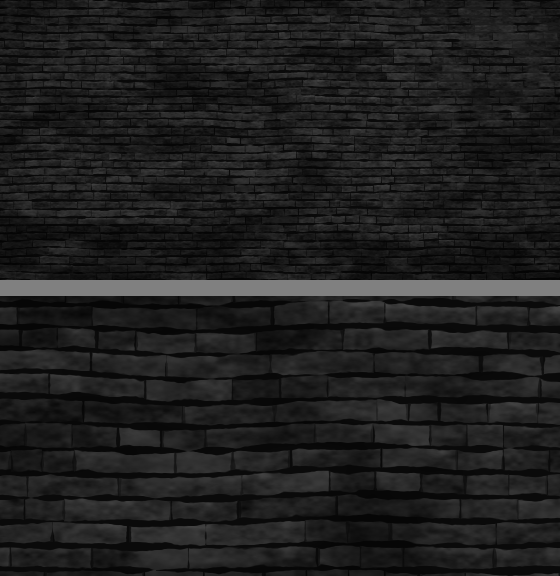
Top, the full canvas; bottom, a detail of the centre.
Give the GLSL for this texture, as a Shadertoy shader.

```glsl
// A worn, near-black brick wall: 35 courses of about 18 uneven bricks.
// Each course gets jittered joints, some bricks are split into short headers,
// and layered value noise adds rough edges, grain, soot and pale scuffs.

const float COURSES = 35.0;         // brick rows over the canvas height
const float BRICKS = 18.0;          // long bricks over the canvas width
const float JOINT_JITTER = 0.45;    // sideways wander of joints, in bricks
const float HEADER_CHANCE = 0.34;   // share of bricks split in two
const float BED_HALF = 0.08;        // half widths of joints, in courses
const float HEAD_HALF = 0.055;
const float ROUGHNESS = 0.34;       // raggedness of brick edges
const float COURSE_WAVE = 0.40;     // slow bend of the courses
const float TONE_SPREAD = 0.065;    // brightness range between bricks
const float GRAIN = 0.15;           // streaks on the brick faces
const float PITTING = 0.055;        // finest speckle
const float EDGE_LIGHT = 0.055;     // worn upper edges
const float SOOT = 0.42;            // darkening inside soot patches
const vec3 BRICK_COLOR = vec3(0.146);
const vec3 MORTAR_COLOR = vec3(0.038);
const vec3 PALE_MORTAR = vec3(0.200);
const vec3 SCUFF_COLOR = vec3(0.240);

float hash(vec2 p) {
    vec3 q = fract(vec3(p.xyx) * 0.1031);
    q += dot(q, q.yzx + 33.33);
    return fract((q.x + q.y) * q.z);
}

float valueNoise(vec2 p) {
    vec2 cell = floor(p), f = fract(p);
    f = f * f * (3.0 - 2.0 * f);
    float low = mix(hash(cell), hash(cell + vec2(1, 0)), f.x);
    float high = mix(hash(cell + vec2(0, 1)), hash(cell + vec2(1, 1)), f.x);
    return mix(low, high, f.y);
}

float fbm(vec2 p) {
    float sum = 0.0, weight = 0.5;
    for (int i = 0; i < 4; i++) {
        sum += weight * valueNoise(p);
        p = p * 2.03 + 17.7;
        weight *= 0.5;
    }
    return sum / 0.9375;
}

// Position of the numbered upright joint within a course
float jointAt(float index, float course) {
    return index + JOINT_JITTER * hash(vec2(index + 40.0, course * 3.0 + 7.0));
}

// Left and right ends of the brick at x, and a seed for it
vec3 findBrick(float x, float course) {
    float index = floor(x);
    if (x < jointAt(index, course)) index -= 1.0;
    float left = jointAt(index, course);
    float right = jointAt(index + 1.0, course);
    float seed = index;
    if (hash(vec2(index + 91.0, course + 13.0)) < HEADER_CHANCE) {
        float middle = mix(left, right, 0.5);
        if (x < middle) {
            right = middle;
        } else {
            left = middle;
            seed += 0.5;
        }
    }
    return vec3(left, right, seed);
}

void mainImage(out vec4 fragColor, in vec2 fragCoord) {
    vec2 uv = fragCoord / iResolution.xy;
    float pixel = COURSES / iResolution.y;
    float brickLength = COURSES * iResolution.x / (iResolution.y * BRICKS);
    vec2 wall = uv * vec2(BRICKS * brickLength, COURSES);

    // Bend the courses, then locate the brick
    float y = wall.y + COURSE_WAVE * (valueNoise(wall * vec2(0.16, 0.25)) - 0.5);
    float course = floor(y);
    float x = uv.x * BRICKS + 0.5 * mod(course, 2.0) + 0.5 * hash(vec2(course, 5.0));
    vec3 brick = findBrick(x, course);
    vec2 id = vec2(brick.z * 2.0 + 80.0, course + 20.0);

    // Distances to the bed and head joints, measured in courses
    float height = fract(y);
    float ragged = ROUGHNESS * (fbm(wall * vec2(0.9, 1.6)) - 0.5);
    float bed = min(height, 1.0 - height) + ragged - 0.05 * hash(id + 3.0);
    float head = min(x - brick.x, brick.y - x) * brickLength + 0.6 * ragged;
    float soft = 0.5 * pixel + 0.01;
    float bedMask = 1.0 - smoothstep(BED_HALF - soft, BED_HALF + soft, bed);
    float headMask = 1.0 - smoothstep(HEAD_HALF - soft, HEAD_HALF + soft, head);
    float headDepth = mix(0.35, 1.0, hash(id + 11.0));
    float joint = max(bedMask, headMask * headDepth);

    // Brick face: own tone, streaky grain, pits and a worn upper edge
    float grain = fbm(wall * vec2(1.2, 2.6) + id * 3.1) - 0.5;
    float pits = valueNoise(wall * vec2(4.0, 6.0)) - 0.5;
    vec3 color = BRICK_COLOR + TONE_SPREAD * (hash(id) - 0.5);
    color += GRAIN * grain + PITTING * pits;
    float upperEdge = smoothstep(0.6, 0.85, height) * (1.0 - bedMask);
    color += EDGE_LIGHT * upperEdge * smoothstep(0.3, 0.7, valueNoise(wall * 0.7));
    float scuff = smoothstep(0.57, 0.78, fbm(wall * vec2(0.3, 0.7) + 31.0));
    color = mix(color, SCUFF_COLOR, 0.5 * scuff);

    // Mortar: mostly dark gaps, paler towards the upper right
    float paleArea = smoothstep(0.68, 0.85, uv.x) * smoothstep(0.4, 0.65, uv.y);
    float pale = paleArea * smoothstep(0.4, 0.7, valueNoise(wall * 0.6 + 9.0));
    color = mix(color, mix(MORTAR_COLOR, PALE_MORTAR, 0.6 * pale), joint);

    // Soot patches, heavier near the foot, and dimmer borders
    float foot = 1.0 - smoothstep(0.0, 0.35, uv.y);
    float soot = smoothstep(0.5, 0.75, fbm(wall * vec2(0.13, 0.35)) + 0.1 * foot);
    vec2 border = abs(uv - 0.5) * 2.0;
    float shade = 1.0 - 0.18 * pow(border.x, 3.0) - 0.18 * pow(border.y, 4.0);
    color *= shade * (1.0 - SOOT * soot);

    fragColor = vec4(clamp(color, 0.0, 1.0), 1.0);
}
```
